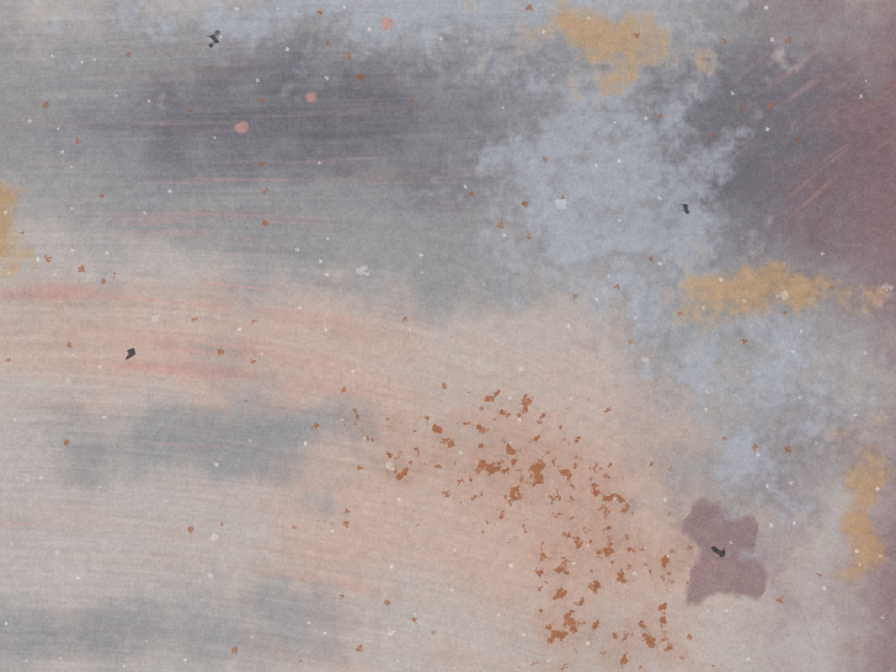
Give the GLSL for this texture, as a Shadertoy shader.

```glsl
// Weathered painted metal: slate and pink patina, brushed streaks, rust specks and stains.

const vec3 SLATE = vec3(.44, .43, .46);
const vec3 GREY = vec3(.595, .59, .60);
const vec3 WARM_PALE = vec3(.725, .695, .68);
const vec3 PINK = vec3(.765, .67, .63);
const vec3 ROSE = vec3(.76, .57, .55);
const vec3 BLUE_PALE = vec3(.67, .685, .725);
const vec3 MAROON = vec3(.52, .42, .44);
const vec3 OCHRE = vec3(.73, .58, .42);
const vec3 RUST = vec3(.62, .38, .26);
const vec3 PIT = vec3(.22, .21, .22);
const vec3 CHALK = vec3(.88, .87, .86);

vec2 hash22(vec2 p) {
    vec3 q = fract(p.xyx * vec3(.1031, .1030, .0973));
    q += dot(q, q.yzx + 33.33);
    return fract((q.xx + q.yz) * q.zy);
}

float slope(vec2 cell, vec2 corner, vec2 f) {
    return dot(hash22(cell + corner) * 2. - 1., f - corner);
}

float gradientNoise(vec2 p) {
    vec2 i = floor(p), f = p - i;
    vec2 u = f * f * f * (f * (f * 6. - 15.) + 10.);
    float low = mix(slope(i, vec2(0, 0), f), slope(i, vec2(1, 0), f), u.x);
    float high = mix(slope(i, vec2(0, 1), f), slope(i, vec2(1, 1), f), u.x);
    return mix(low, high, u.y);
}

float fbm(vec2 p, int octaves) {
    float sum = 0., amplitude = 1.;
    for (int i = 0; i < octaves; i++) {
        sum += amplitude * gradientNoise(p);
        p = mat2(1.6, 1.2, -1.2, 1.6) * p + 7.3;
        amplitude *= .55;
    }
    return sum;
}

// Noise drawn out along x
float streaks(vec2 p, float along, float across) {
    vec2 q = p * vec2(along, across);
    return gradientNoise(q) + .7 * gradientNoise(q * 2.2 + 31.);
}

// Soft elliptical region
float zone(vec2 p, float x, float y, float width, float height) {
    vec2 d = (p - vec2(x, y)) / vec2(width, height);
    return exp(-dot(d, d));
}

// Ragged dots, at most one per cell
float scatter(vec2 p, float cells, float share, float radius, float ragged) {
    vec2 q = p / radius;
    p += ragged * radius * vec2(gradientNoise(q), gradientNoise(q + 19.));
    float soft = .12 * radius + 1. / iResolution.y, cover = 0.;
    for (int k = 0; k < 9; k++) {
        vec2 cell = floor(p * cells) + vec2(k % 3, k / 3) - 1.;
        vec2 chance = hash22(cell + cells * 3.7);
        vec2 centre = (cell + .15 + .7 * hash22(cell + cells + 51.)) / cells;
        float size = radius * mix(.45, 1., chance.y);
        float inside = 1. - smoothstep(size - soft, size + soft, length(p - centre));
        cover = max(cover, inside * step(chance.x, share));
    }
    return cover;
}

void mainImage(out vec4 fragColor, in vec2 fragCoord) {
    vec2 p = fragCoord / iResolution.y;
    float cloud = fbm(p * 3.5, 5);
    float mottle = fbm(p * 15. + 9., 4);
    float fine = fbm(p * 65., 3);
    vec2 w = p + .07 * vec2(fbm(p * 5. + 3., 4), fbm(p * 5. + 23., 4));

    // Brushed streaks sag to the right in the lower half
    float lower = 1. - smoothstep(.4, .8, p.y);
    float brushed = 1. - smoothstep(.5, 1., p.x);
    vec2 bent = p + vec2(0., mix(-.03 * p.x, .2 * p.x * p.x, lower));
    float broad = streaks(bent, 2., 24.);
    float thin = streaks(bent, 5., 110.);

    // Pale and pink ground
    float pinkness = .75 * lower * zone(w, .75, .25, .5, .3) + .55 * zone(w, .2, .5, .45, .1);
    pinkness += .4 * cloud + .25 * broad * brushed;
    vec3 col = mix(WARM_PALE, PINK, smoothstep(.1, .8, pinkness));

    // Grey film deepening to slate
    float film = 1.1 * zone(w, .42, .83, .62, .2) + zone(w, 1.2, .8, .26, .22)
        + .55 * zone(w, .3, .33, .32, .07) + .6 * zone(w, .1, .06, .45, .09)
        + .6 * zone(w, 1.2, .38, .25, .22) + .3 * zone(w, .75, .6, .4, .12);
    film += .35 * cloud + .22 * mottle + .12 * broad * brushed;
    col = mix(col, GREY, smoothstep(.15, .65, film));
    col = mix(col, SLATE, .9 * smoothstep(.65, 1.2, film));

    // Maroon right edge, chalky blue blotches, ochre bloom
    float edge = smoothstep(1.08, 1.4, w.x + .15 * cloud + .1 * mottle);
    col = mix(col, MAROON, .85 * edge);
    float blue = zone(w, .9, .72, .2, .25) + zone(w, .6, 1., .5, .09)
        + .7 * zone(w, 1.15, .4, .17, .25) + .7 * mottle + .25 * fine;
    col = mix(col, BLUE_PALE, .7 * smoothstep(.35, 1., blue));
    float ochre = zone(w, 1.13, .57, .16, .06) + zone(w, .9, .93, .16, .09)
        + zone(w, 1.27, .22, .05, .17) + 1.2 * zone(w, 0., .66, .05, .08);
    col = mix(col, OCHRE, .7 * smoothstep(.45, 1.1, ochre + .8 * mottle + .2 * fine));

    // Rose scratches: brushed at left, slanted at right
    float left = smoothstep(.2, .6, broad + .5 * thin + .2 * cloud) * brushed;
    col = mix(col, ROSE, .45 * left * zone(p, .15, .5, .5, .35));
    float right = smoothstep(.15, .6, streaks(mat2(.8, -.6, .6, .8) * p, 6., 60.));
    col = mix(col, ROSE, .4 * right * zone(p, 1.22, .8, .14, .15));

    // Rust bloom broken into flakes and specks
    float rust = zone(w, .7, .34, .22, .12) + zone(w, .92, .18, .2, .15)
        + .8 * zone(w, .88, .02, .18, .06);
    float flakes = fbm(p * 48. + 40., 4) + .55 * mottle + .65 * min(rust, 1.1);
    col = mix(col, RUST, .2 * smoothstep(.6, 1.2, rust + .6 * mottle));
    col = mix(col, RUST, .8 * smoothstep(.82, 1.12, flakes));
    col = mix(col, RUST, .6 * scatter(p, 22., .12, .005, 1.2));

    // Stains, paint drops, pits and chalk specks
    float stained = smoothstep(.3, .6, zone(p, .85, .25, .55, .25));
    col = mix(col, MAROON, .55 * stained * scatter(p, 5., .25, .036, .8));
    vec2 corner = max(abs(w - vec2(1.08, .16)) - .055, 0.);
    float patchEdge = length(corner) + .02 * mottle;
    col = mix(col, MAROON, .65 * (1. - smoothstep(.002, .018, patchEdge)));
    float dripped = smoothstep(.2, .5, zone(p, .4, .87, .3, .2));
    col = mix(col, ROSE, .75 * dripped * scatter(p, 9., .25, .012, .3));
    col = mix(col, PIT, .8 * scatter(p, 7., .05, .012, 1.4));
    col = mix(col, CHALK, .6 * scatter(p, 30., .13, .003, 1.));
    col = mix(col, CHALK, .4 * scatter(p, 8., .12, .008, 1.5));

    // Surface tooth and fine brushing
    col += .035 * fine + .045 * gradientNoise(p * 210.) + .03 * mottle;
    col += .035 * thin * mix(.4, 1., brushed);
    fragColor = vec4(clamp(col, 0., 1.), 1.);
}
```
